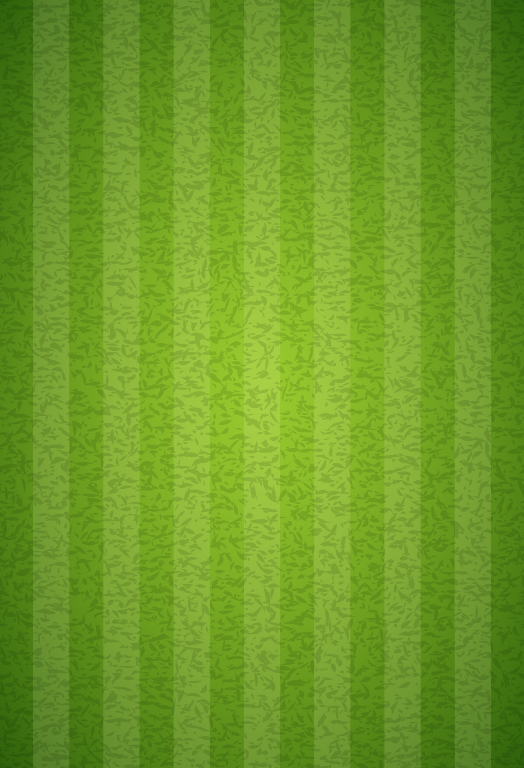
This texture is drawn by a WebGL 2 fragment shader. Its source:

```glsl
#version 300 es
precision highp float;
// Mown lawn: seven light vertical stripes on green, lit from the centre and
// darkening to the corners, flecked with small curved grass blades.
// Blades are scattered on jittered grids whose cells wrap, so the edges join.

uniform vec2 u_resolution;
out vec4 fragColor;

const vec3 LAWN_CENTRE = vec3(0.60, 0.79, 0.18);
const vec3 LAWN_CORNER = vec3(0.18, 0.38, 0.04);
const vec3 STRIPE_TINT = vec3(1.0, 0.98, 0.80);
const vec3 BLADE_SHADE = vec3(0.87, 0.89, 0.84);
const float STRIPE_PERIOD = 0.1341;
const float STRIPE_SHARE = 0.515;

float hash(vec2 p, float seed) {
    return fract(sin(dot(p, vec2(127.1, 311.7)) + seed * 74.7) * 43758.5453);
}

// Elliptical falloff: 0 in the centre, 1 in the corners.
float vignette(vec2 uv) {
    return pow(length(uv - 0.5) * 1.41421, 1.35);
}

// Coverage of the light stripes, one of them centred on the canvas.
float stripes(float x, float period, float share, float pixel) {
    float d = abs(fract((x - 0.5) / period + 0.5) - 0.5) - 0.5 * share;
    float aa = 0.5 * pixel / period;
    return 1.0 - smoothstep(-aa, aa, d);
}

// Coverage of one bent, tapered blade centred on the origin.
float blade(vec2 p, float angle, vec2 halfSize, float bend, float skew, float aa) {
    float c = cos(angle), s = sin(angle);
    p = vec2(c * p.x + s * p.y, c * p.y - s * p.x);
    float q = p.x / halfSize.x;
    float width = halfSize.y * (1.0 - q * q) * (1.0 + skew * clamp(q, -1.0, 1.0));
    float d = abs(p.y - bend * (q * q - 0.4)) - width;
    return (1.0 - smoothstep(-aa, aa, d)) * step(abs(q), 1.15);
}

// One wrapping layer of blades, mostly lying near the horizontal.
float bladeLayer(vec2 uv, vec2 cells, vec2 size, float density, float seed) {
    vec2 p = uv * cells;
    vec2 home = floor(p);
    float aa = 0.6 * cells.x / u_resolution.x;
    float cover = 0.0;
    for (int j = -1; j <= 1; j++) {
        for (int i = -1; i <= 1; i++) {
            vec2 cell = home + vec2(i, j);
            vec2 id = mod(cell, cells);
            vec2 centre = cell + vec2(hash(id, seed), hash(id, seed + 1.0));
            float turn = 2.0 * hash(id, seed + 2.0) - 1.0;
            vec2 halfSize = size * vec2(mix(0.45, 1.0, hash(id, seed + 3.0)),
                                        mix(0.45, 1.0, hash(id, seed + 4.0)));
            float bend = 0.4 * (hash(id, seed + 5.0) - 0.5);
            float skew = 1.6 * (hash(id, seed + 6.0) - 0.5);
            float present = step(hash(id, seed + 7.0), density);
            float mark = blade(p - centre, turn * abs(turn) * 1.5, halfSize, bend, skew, aa);
            cover = max(cover, mark * present);
        }
    }
    return cover;
}

void main() {
    vec2 uv = gl_FragCoord.xy / u_resolution;

    // Lawn and mown stripes
    vec3 color = mix(LAWN_CENTRE, LAWN_CORNER, vignette(uv));
    float light = stripes(uv.x, STRIPE_PERIOD, STRIPE_SHARE, 1.0 / u_resolution.x);
    color = mix(color, STRIPE_TINT, 0.14 * light);

    // Long blades and fine specks
    float longBlades = bladeLayer(uv, vec2(56.0, 82.0), vec2(0.92, 0.25), 0.85, 1.0);
    float specks = bladeLayer(uv, vec2(84.0, 123.0), vec2(0.62, 0.22), 0.6, 11.0);
    color *= mix(vec3(1.0), BLADE_SHADE, max(longBlades, specks));

    fragColor = vec4(color, 1.0);
}
```
